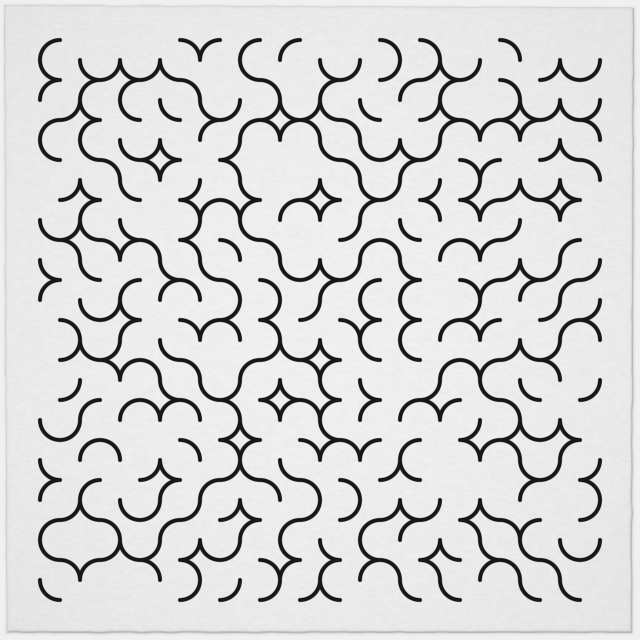
Reproduce this pattern procedurally as a Shadertoy shader.

```glsl
// Quarter-circle line pattern printed in black ink on a sheet of textured paper.
// Every grid cell owns an inscribed circle and draws up to two of its four
// quarters, picked by an integer hash; neighbours join into S-curves and stars.

const float GRID         = 16.0;     // cells across the canvas, margins included
const float FIRST_CELL   = 1.0;
const float LAST_CELL    = 14.0;
const float RADIUS       = 0.5;      // arc radius, in cells
const float HALF_STROKE  = 0.0031;   // canvas units
const float EDGE_SOFT    = 0.0012;   // half width of the ink edge
const uint  SEED         = 37u;

const vec3  INK          = vec3(0.092);
const vec3  BACKDROP     = vec3(0.943);
const float PAPER_LIGHT  = 0.936;    // paper value at the centre
const float VIGNETTE     = 0.055;    // darkening towards the corners
const float GRAIN        = 0.016;
const float WEAVE        = 0.016;
const float RIM          = 0.10;     // darkening along the cut edge
const float SHADOW       = 0.22;
const vec2  SHADOW_SHIFT = vec2(0.0012, -0.0018);

// Integer bit mixer
uint scramble(uint h) {
    h = (h ^ (h >> 16)) * 2146121005u;
    h = (h ^ (h >> 15)) * 2221713035u;
    return h ^ (h >> 16);
}

uint hashBits(ivec2 cell, uint salt) {
    return scramble(uint(cell.x) + scramble(uint(cell.y) + scramble(salt + SEED)));
}

float hash(ivec2 cell) {
    return float(hashBits(cell, 9u) >> 8) / exp2(24.0);
}

float valueNoise(vec2 p) {
    ivec2 i = ivec2(floor(p));
    vec2 f = fract(p);
    f = f * f * (3.0 - 2.0 * f);
    return mix(mix(hash(i), hash(i + ivec2(1, 0)), f.x),
               mix(hash(i + ivec2(0, 1)), hash(i + ivec2(1, 1)), f.x), f.y);
}

// Distance to a quarter circle in the first quadrant, with round ends
float quarterArc(vec2 q) {
    if (min(q.x, q.y) > 0.0) return abs(length(q) - RADIUS);
    return min(length(q - vec2(RADIUS, 0.0)), length(q - vec2(0.0, RADIUS)));
}

// Distance to the nearest arc, neighbouring cells included, in cells
float arcPattern(vec2 g) {
    vec2 home = floor(g);
    float d = 1.0;
    for (int y = -1; y <= 1; y++)
    for (int x = -1; x <= 1; x++) {
        vec2 cell = home + vec2(x, y);
        if (min(cell.x, cell.y) < FIRST_CELL || max(cell.x, cell.y) > LAST_CELL) continue;
        vec2 q = g - cell - 0.5;
        // Two independent picks; equal picks leave a single quarter
        for (int pick = 0; pick < 2; pick++) {
            uint bits = hashBits(ivec2(cell), uint(pick)) >> 9;
            vec2 quadrant = vec2(float(bits & 1u), float((bits >> 1) & 1u)) * 2.0 - 1.0;
            d = min(d, quarterArc(q * quadrant));
        }
    }
    return d;
}

// Slightly skewed sheet with an uneven cut, negative inside
float sheetDistance(vec2 p) {
    float left   = mix(0.0105, 0.007, p.y);
    float right  = mix(0.9855, 0.989, p.y);
    float bottom = 0.0135;
    float top    = mix(0.992, 0.988, p.x);
    float d = max(max(left - p.x, p.x - right), max(bottom - p.y, p.y - top));
    return d + (valueNoise(p * 45.0) - 0.5) * 0.002;
}

vec3 paperColor(vec2 p, float sheet) {
    float value = PAPER_LIGHT - VIGNETTE * dot(p - 0.5, p - 0.5) * 1.6;
    value += GRAIN * (valueNoise(p * 380.0) - 0.5);
    value += WEAVE * (valueNoise(p * vec2(110.0, 300.0) + 70.0) - 0.5);
    value -= RIM * exp(-abs(sheet) / 0.0015);
    return vec3(value);
}

void mainImage(out vec4 fragColor, in vec2 fragCoord) {
    float side = min(iResolution.x, iResolution.y);
    vec2 p = (fragCoord - 0.5 * iResolution.xy) / side + 0.5;
    float soft = max(EDGE_SOFT, 0.6 / side);

    // Backdrop with a thin drop shadow
    float shadowGap = max(sheetDistance(p - SHADOW_SHIFT), 0.0);
    vec3 color = BACKDROP - SHADOW * exp(-shadowGap / 0.0016);

    // Sheet of paper
    float sheet = sheetDistance(p);
    color = mix(color, paperColor(p, sheet), 1.0 - smoothstep(-soft, soft, sheet));

    // Ink lines
    float stroke = arcPattern(p * GRID) / GRID - HALF_STROKE;
    color = mix(color, INK, 1.0 - smoothstep(-soft, soft, stroke));

    fragColor = vec4(color, 1.0);
}
```
